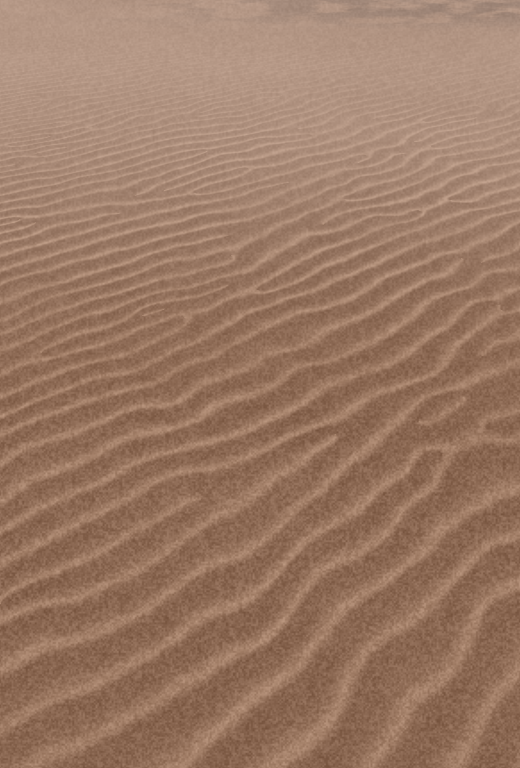
A Shadertoy shader for this texture:

```glsl
// Wind-rippled desert sand receding in perspective towards a pale, hazy distance.

float hash(vec2 p) {
    vec3 q = fract(p.xyx * 0.1031);
    q += dot(q, q.yzx + 33.33);
    return fract((q.x + q.y) * q.z);
}

float noise(vec2 p) {
    vec2 i = floor(p), f = fract(p);
    f = f * f * (3.0 - 2.0 * f);
    return mix(mix(hash(i), hash(i + vec2(1, 0)), f.x),
               mix(hash(i + vec2(0, 1)), hash(i + vec2(1, 1)), f.x), f.y);
}

float fbm(vec2 p) {
    float sum = 0.0, weight = 0.5;
    for (int i = 0; i < 4; i++) {
        sum += weight * noise(p);
        p = mat2(1.6, 1.2, -1.2, 1.6) * p + 17.3;
        weight *= 0.5;
    }
    return sum;
}

// Phase offset from paired dislocations: each pair inserts a short extra
// ridge, so that the ripples fork and merge.
float forks(vec2 ground) {
    float turn = 0.0;
    for (int i = 0; i < 42; i++) {
        float id = float(i) * 7.0 + 3.0;
        float depth = sqrt(mix(0.6, 9.0, hash(vec2(id, 1))));
        vec2 centre = vec2((hash(vec2(id, 2)) - 0.5) * 0.85 * depth, depth);
        vec2 arm = vec2(0.84, 0.54) * mix(0.04, 0.2, hash(vec2(id, 3)));
        arm *= hash(vec2(id, 4)) < 0.5 ? -1.0 : 1.0;
        vec2 a = ground - centre - arm, b = ground - centre + arm;
        turn += atan(a.y, a.x) - atan(b.y, b.x);
    }
    return turn;
}

void mainImage(out vec4 fragColor, in vec2 fragCoord) {
    vec2 uv = fragCoord / iResolution.y;
    float x = uv.x - 0.5 * iResolution.x / iResolution.y;
    float down = 1.0 - uv.y;

    // Project the view onto the ground plane
    float depth = 1.0 / (down + 0.2);
    vec2 ground = vec2(x * depth, depth);

    // Wandering, forking ripples with a steeper near side
    float wander = 1.5 * (fbm(ground * 3.2) - 0.47) + 0.35 * (noise(ground * 13.0 + 40.0) - 0.5);
    float phase = 6.28318 * (14.0 * (ground.y - 0.65 * ground.x) + wander) + forks(ground);
    float wave = 0.5 + 0.5 * cos(phase + 0.5 * cos(phase));
    float crest = pow(wave, 2.6);
    float strength = mix(0.65, 1.2, noise(ground * 6.0 + 9.0)) * smoothstep(0.01, 0.32, down);

    // Warm near sand fading into haze
    float haze = 1.0 - smoothstep(0.06, 0.5, down);
    vec3 color = mix(vec3(0.58, 0.442, 0.355), vec3(0.705, 0.59, 0.52), haze);
    color -= 0.015 * smoothstep(0.4, 1.0, down);
    color += 0.05 * (fbm(ground * vec2(1.3, 2.0) + 5.0) - 0.47);
    color += vec3(0.125, 0.122, 0.115) * (crest - 0.33) * strength;

    // Grey, scuffed strip along the far edge
    float scuff = smoothstep(0.3, 0.65, fbm(uv * vec2(30.0, 150.0)));
    float strip = 1.0 - smoothstep(0.012, 0.05, down);
    color = mix(color, vec3(0.58, 0.49, 0.44), strip * scuff * smoothstep(-0.4, 0.3, x) * 0.75);

    // Sand grains, coarser and stronger close by
    float grain = noise(uv * 430.0) + 0.6 * noise(uv * 230.0 + 71.0) - 0.8;
    color += grain * mix(0.035, 0.1, smoothstep(0.05, 0.7, down));

    fragColor = vec4(clamp(color, 0.0, 1.0), 1.0);
}
```
